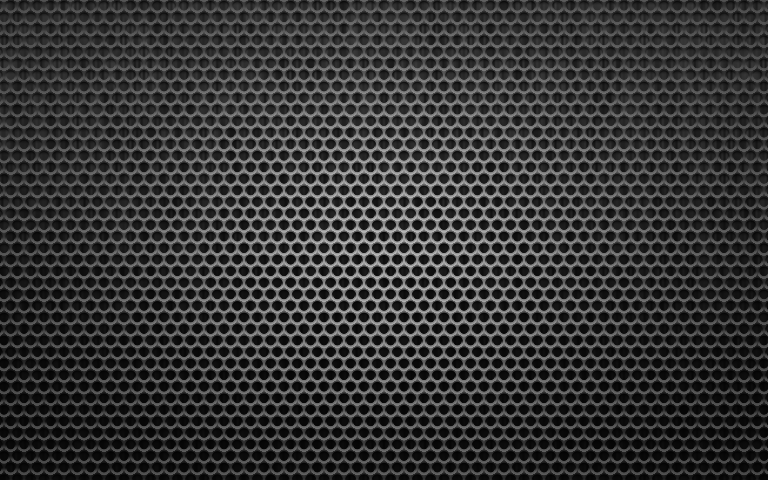
Give the GLSL for this pattern, as a Shadertoy shader.

```glsl
// Perforated metal sheet: staggered round holes over a brushed dark backing.
// A triangular lattice gives the holes; each has a bevelled rim lit from below.
// A soft central light fades the sheet until only thin scallops remain.

const float HOLES_PER_HEIGHT = 36.0;
const vec2 LATTICE = vec2(1.0, 1.7320508);
const float HOLE_RADIUS = 0.415;
const float RIM_WIDTH = 0.065;

float hash(vec2 p) {
    vec3 q = fract(vec3(p.xyx) * 0.1031);
    q += dot(q, q.yzx + 33.33);
    return fract((q.x + q.y) * q.z);
}

float valueNoise(vec2 p) {
    vec2 i = floor(p);
    vec2 f = fract(p);
    f = f * f * (3.0 - 2.0 * f);
    float low = mix(hash(i), hash(i + vec2(1.0, 0.0)), f.x);
    float high = mix(hash(i + vec2(0.0, 1.0)), hash(i + vec2(1.0)), f.x);
    return mix(low, high, f.y);
}

// Offset from the nearest hole centre, in hole pitches.
vec2 nearestHole(vec2 q) {
    vec2 even = mod(q + 0.5 * LATTICE, LATTICE) - 0.5 * LATTICE;
    vec2 odd = mod(q, LATTICE) - 0.5 * LATTICE;
    return dot(even, even) < dot(odd, odd) ? even : odd;
}

// Broad oval pool of light around the middle of the canvas.
float spotlight(vec2 p) {
    return exp(-p.x * p.x / 0.32 - p.y * p.y / 0.17);
}

// Vertically brushed backing, paler toward the top.
float backingTone(vec2 p, vec2 cell) {
    float streaks = valueNoise(vec2(p.x * 210.0, p.y * 14.0));
    float base = mix(0.035, 0.165, smoothstep(-0.4, 0.5, p.y));
    float shade = 1.0 - 0.45 * smoothstep(0.05, 0.4, cell.y);
    return base * mix(0.6, 1.45, streaks) * shade;
}

// Flat sheet tone with a faint grain.
float sheetTone(vec2 p, float light) {
    float grain = valueNoise(p * vec2(260.0, 90.0)) - 0.5;
    float ambient = mix(0.07, 0.17, smoothstep(-0.5, 0.5, p.y));
    return mix(ambient, 0.57, light) + 0.04 * grain;
}

void mainImage(out vec4 fragColor, in vec2 fragCoord) {
    vec2 p = (fragCoord - 0.5 * iResolution.xy) / iResolution.y;
    float pixel = HOLES_PER_HEIGHT / iResolution.y;

    vec2 cell = nearestHole(p * HOLES_PER_HEIGHT - vec2(0.0, 0.2));
    float distanceToCentre = length(cell);
    float edge = distanceToCentre - HOLE_RADIUS;
    float facing = cell.y / max(distanceToCentre, 0.001);
    float light = spotlight(p);

    // Backing and sheet, joined at the hole edge
    float coverage = smoothstep(-0.6 * pixel, 0.6 * pixel, edge);
    float tone = mix(backingTone(p, cell), sheetTone(p, light), coverage);

    // Bevel: a bright lower lip and a dark upper lip
    float rim = 1.0 - smoothstep(RIM_WIDTH, RIM_WIDTH + pixel, abs(edge));
    float lowerLip = rim * smoothstep(0.25, -0.7, facing);
    float upperLip = rim * smoothstep(0.1, 0.9, facing);
    tone = mix(tone, mix(0.34, 0.78, light), 0.75 * lowerLip);
    tone *= 1.0 - 0.3 * upperLip;

    fragColor = vec4(vec3(clamp(tone, 0.0, 1.0)), 1.0);
}
```
